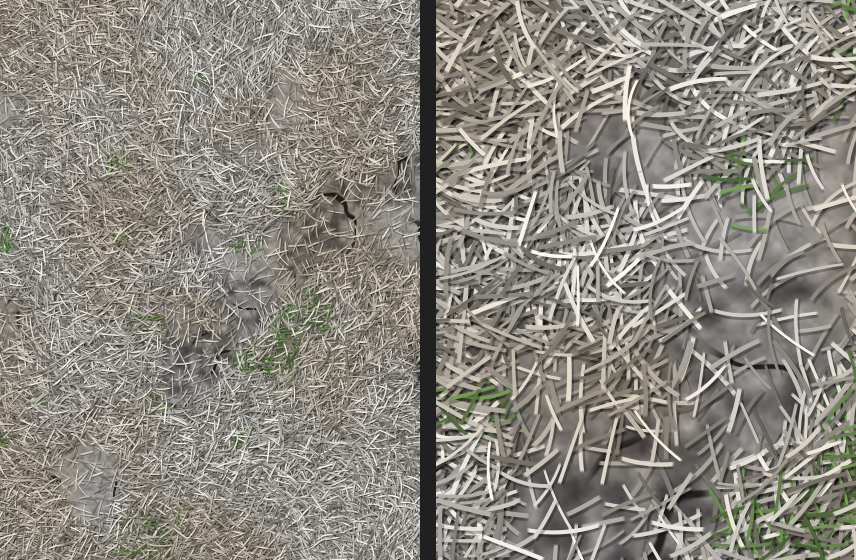
Left: the whole. Right: its middle third, enlarged.
This texture is drawn by a Shadertoy shader. Its source:

```glsl
#define LAYERS 22
#define CELL 0.023
#define STRAW_WIDTH 0.0011
#define SHADOW 0.27
#define ANGLE_SPREAD 2.6
#define STRAW_DARK vec3(0.42, 0.405, 0.375)
#define STRAW_LIGHT vec3(0.95, 0.94, 0.91)
#define GREEN vec3(0.37, 0.50, 0.28)
#define SOIL vec3(0.58, 0.57, 0.56)
#define CRACK vec3(0.13, 0.12, 0.11)

vec4 hash4(vec2 p) {
    return fract(sin(dot(p, vec2(127.1, 311.7))) * vec4(43758.5, 22578.1, 19642.3, 35471.7));
}

float noise(vec2 p) {
    vec2 i = floor(p), f = fract(p);
    f = f * f * (3.0 - 2.0 * f);
    float low = mix(hash4(i).x, hash4(i + vec2(1, 0)).x, f.x);
    float high = mix(hash4(i + vec2(0, 1)).x, hash4(i + vec2(1, 1)).x, f.x);
    return mix(low, high, f.y);
}

float fbm(vec2 p) {
    return 0.65 * noise(p) + 0.35 * noise(p * 2.3 + 9.0);
}

// Share of bare earth, more frequent in the middle band
float bareMask(vec2 p) {
    float band = exp(-pow((p.y - 0.52) * 5.0, 2.0));
    return smoothstep(0.60, 0.74, fbm(p * 6.0 + 3.0) + 0.13 * band - 0.05);
}

// Share of living grass, in small tufts
float tuftMask(vec2 p) {
    return 0.75 * smoothstep(0.65, 0.86, 0.7 * noise(p * 14.0 + 40.0) + 0.3 * noise(p * 3.0 + 11.0));
}

// Mottled earth with clods and broken cracks
vec3 ground(vec2 p, float bare) {
    float grit = 0.6 * noise(p * 150.0) + 0.4 * noise(p * 330.0);
    vec3 col = SOIL * mix(0.55, 0.78 + 0.42 * grit, bare);
    float clods = bare * smoothstep(0.62, 0.75, noise(p * 9.0 + 30.0));
    col *= mix(1.0, 0.45 + 0.6 * noise(p * 75.0), clods);
    vec2 bent = p + 0.008 * (noise(p * 55.0) - 0.5);
    float ridge = abs(fbm(bent * 12.0 + 7.0) - 0.5);
    float broken = smoothstep(0.42, 0.55, noise(p * 16.0 + 5.0));
    return mix(col, CRACK, (1.0 - smoothstep(0.012, 0.032, ridge)) * broken * bare);
}

void mainImage(out vec4 fragColor, in vec2 fragCoord) {
    float pixel = 1.0 / iResolution.y;
    vec2 p = fragCoord * pixel;
    vec3 col = ground(p, bareMask(p));
    float flow = 4.5 * noise(p * 2.2 + 20.0);

    // Straw laid down from the lowest layer to the top
    for (int layer = 0; layer < LAYERS; layer++) {
        float depth = float(layer) / float(LAYERS);
        vec2 shift = float(layer) * vec2(0.37, 0.61);
        vec2 grid = p / CELL + shift;
        for (int k = 0; k < 9; k++) {
            vec2 cell = floor(grid) + vec2(k % 3 - 1, k / 3 - 1);
            vec4 h = hash4(cell + float(layer) * 17.3);
            vec4 extra = fract(h * vec4(71.0, 43.0, 31.0, 57.0));
            vec2 center = cell + h.xy;

            // Bent blade in its own frame: x along, y across
            float angle = flow + (h.z - 0.5) * ANGLE_SPREAD;
            vec2 along = vec2(cos(angle), sin(angle));
            vec2 q = grid - center;
            q = vec2(dot(q, along), dot(q, vec2(-along.y, along.x)));
            q.y += (extra.x - 0.5) * 0.35 * q.x * q.x;
            q *= CELL;
            float halfLength = CELL * mix(0.5, 0.97, extra.z);
            float width = STRAW_WIDTH * mix(0.75, 1.3, extra.y);
            float ends = clamp((halfLength - abs(q.x)) / (3.0 * pixel), 0.0, 1.0);
            if (ends <= 0.0 || abs(q.y) > 4.0 * STRAW_WIDTH + pixel) continue;

            vec2 root = (center - shift) * CELL;
            if (extra.w < 0.84 * bareMask(root)) continue;

            // Shadow falls to the lower right of the blade
            float side = dot(vec2(-along.y, along.x), vec2(0.6, -0.8));
            float shadeDist = abs(q.y - side * 1.7 * STRAW_WIDTH);
            float shade = clamp((width * 1.2 - shadeDist) / pixel + 0.5, 0.0, 1.0);
            col *= 1.0 - SHADOW * shade * ends;

            vec3 blade = mix(STRAW_DARK, STRAW_LIGHT, h.w) * mix(0.88, 1.04, depth);
            if (extra.y < tuftMask(root)) blade = GREEN * mix(0.75, 1.3, h.w);
            float cover = clamp((width - abs(q.y)) / pixel + 0.5, 0.0, 1.0);
            col = mix(col, blade, cover * ends);
        }
    }

    // Faint brown and pale drifts
    float drift = fbm(p * 5.0 + 60.0);
    col *= mix(vec3(1.03, 1.03, 1.04), vec3(0.99, 0.95, 0.90), smoothstep(0.35, 0.8, drift));
    fragColor = vec4(clamp(col, 0.0, 1.0), 1.0);
}
```
